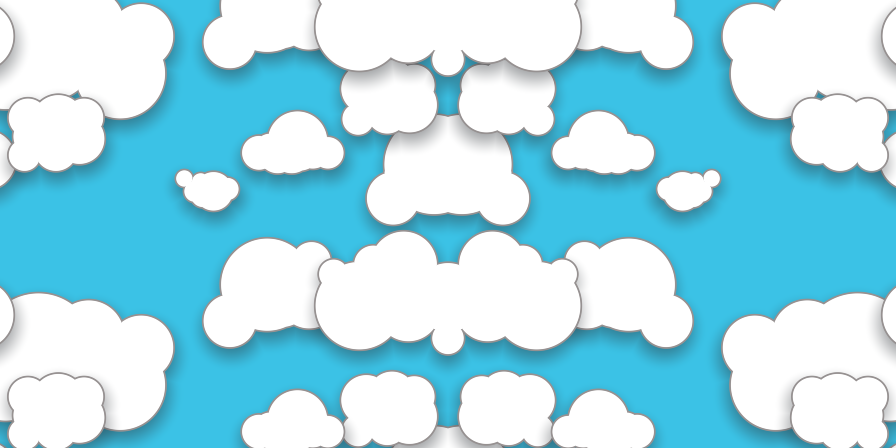
Give the GLSL for this pattern, as a WebGL 2 fragment shader.

```glsl
#version 300 es
precision highp float;
// Paper-cut clouds on a blue sky, mirrored about the vertical centre line.
// Each cloud is a union of circles that repeats downward with its own period;
// clouds are layered back to front with a thin outline and a soft drop shadow.
uniform vec2 u_resolution;
out vec4 fragColor;

const float HEIGHT = 384.0;          // design units down the canvas
const float CENTRE = 384.0;          // mirror axis
const float SHORT_PERIOD = 239.0;
const float LONG_PERIOD = 267.0;
const float LINE_WIDTH = 1.5;
const vec2 SHADOW_OFFSET = vec2(1.5, 7.0);
const float SHADOW_BLUR = 13.0;
const float SHADOW_ALPHA = 0.44;

const vec3 SKY = vec3(0.23, 0.76, 0.90);
const vec3 PAPER = vec3(1.0);
const vec3 OUTLINE = vec3(0.59, 0.57, 0.57);
const vec3 SHADE = vec3(0.15, 0.17, 0.19);

// Lobes of every cloud: centre x, centre y, radius
const int LOBES = 7;
const vec3 PEDESTAL[LOBES] = vec3[LOBES](
    vec3(372, 141, 44), vec3(337, 170, 24), vec3(370, 143, 38), vec3(384, 140, 40),
    vec3(355, 155, 26), vec3(350, 150, 22), vec3(345, 160, 18));
const vec3 SHOULDER[LOBES] = vec3[LOBES](
    vec3(229, 244, 41), vec3(267, 224, 18), vec3(197, 275, 24), vec3(240, 250, 32),
    vec3(265, 255, 28), vec3(215, 262, 22), vec3(252, 238, 25));
const vec3 CROWN[LOBES] = vec3[LOBES](
    vec3(346, 227, 30), vec3(320, 227, 18), vec3(286, 235, 14), vec3(308, 262, 39),
    vec3(350, 265, 29), vec3(384, 290, 15), vec3(384, 255, 31));
const vec3 PUFF[LOBES] = vec3[LOBES](
    vec3(351, 90, 25), vec3(314, 76, 23), vec3(336, 72, 22), vec3(355, 73, 19),
    vec3(307, 102, 15), vec3(332, 97, 19), vec3(325, 88, 20));
const vec3 DRIFT[LOBES] = vec3[LOBES](
    vec3(255, 121, 27), vec3(222, 131, 16), vec3(281, 131, 15), vec3(250, 130, 20),
    vec3(238, 132, 18), vec3(268, 128, 18), vec3(232, 130, 17));
const vec3 WISP[LOBES] = vec3[LOBES](
    vec3(158, 153, 8.5), vec3(183, 164, 18), vec3(195, 162, 11), vec3(172, 156, 9),
    vec3(167, 164, 10.5), vec3(183, 157, 9), vec3(174, 167, 12));
const vec3 GIANT[LOBES] = vec3[LOBES](
    vec3(33, 300, 50), vec3(76, 288, 32), vec3(121, 298, 29), vec3(103, 330, 40),
    vec3(40, 310, 45), vec3(5, 320, 42), vec3(-12, 404, 27));
const vec3 COMPANION[LOBES] = vec3[LOBES](
    vec3(50, 104, 24), vec3(24, 101, 18), vec3(72, 101, 18), vec3(68, 119, 23),
    vec3(21, 133, 15), vec3(48, 128, 20), vec3(30, 117, 20));

// Signed distance to a union of circles
float cloudDistance(vec2 p, vec3 lobes[LOBES]) {
    float d = 1e4;
    for (int i = 0; i < LOBES; i++) d = min(d, length(p - lobes[i].xy) - lobes[i].z);
    return d;
}

// Wraps y into one period around the row centre
vec2 repeatRows(vec2 p, float rowCentre, float period) {
    return vec2(p.x, mod(p.y - rowCentre + 0.5 * period, period) - 0.5 * period + rowCentre);
}

// Shadow, outline and paper from two distances
vec3 paint(vec3 below, float d, float shadowDistance, float aa) {
    float shadow = 1.0 - smoothstep(-SHADOW_BLUR, SHADOW_BLUR, shadowDistance);
    vec3 color = mix(below, SHADE, SHADOW_ALPHA * shadow);
    color = mix(color, OUTLINE, 1.0 - smoothstep(-aa, aa, d));
    return mix(color, PAPER, 1.0 - smoothstep(-aa, aa, d + LINE_WIDTH));
}

vec3 addCloud(vec3 below, vec2 p, vec3 lobes[LOBES], float rowCentre, float period, float aa) {
    vec2 q = repeatRows(p, rowCentre, period);
    return paint(below, cloudDistance(q, lobes), cloudDistance(q - SHADOW_OFFSET, lobes), aa);
}

vec3 addDisc(vec3 below, vec2 p, vec3 disc, float period, float aa) {
    vec2 q = repeatRows(p, disc.y, period) - disc.xy;
    return paint(below, length(q) - disc.z, length(q - SHADOW_OFFSET) - disc.z, aa);
}

void main() {
    // Design coordinates, y downward, right half folded onto the left
    float unit = HEIGHT / u_resolution.y;
    vec2 p = vec2(CENTRE - abs(gl_FragCoord.x - 0.5 * u_resolution.x) * unit,
                  HEIGHT - gl_FragCoord.y * unit);
    float aa = 0.6 * unit;

    // Back to front
    vec3 color = SKY;
    color = addCloud(color, p, PEDESTAL, 148.0, LONG_PERIOD, aa);
    color = addCloud(color, p, SHOULDER, 251.0, SHORT_PERIOD, aa);
    color = addCloud(color, p, PUFF, 84.0, LONG_PERIOD, aa);
    color = addCloud(color, p, DRIFT, 122.0, SHORT_PERIOD, aa);
    color = addCloud(color, p, CROWN, 251.0, SHORT_PERIOD, aa);
    color = addCloud(color, p, GIANT, 340.0, LONG_PERIOD, aa);
    color = addCloud(color, p, COMPANION, 114.0, SHORT_PERIOD, aa);
    color = addDisc(color, p, vec3(-18, 31, 31), SHORT_PERIOD, aa);
    color = addCloud(color, p, WISP, 163.0, LONG_PERIOD, aa);
    fragColor = vec4(color, 1.0);
}
```
